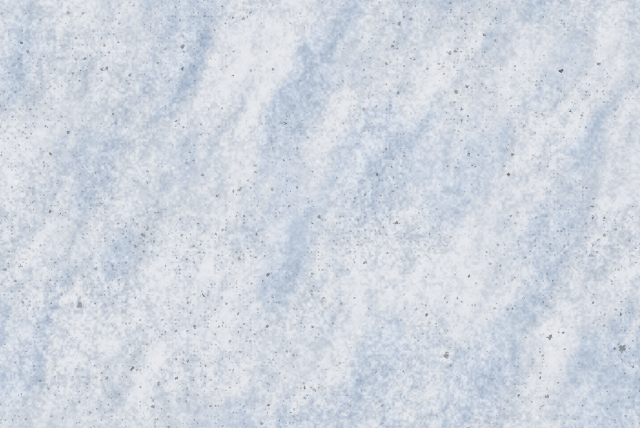
Give the GLSL for this texture, as a Shadertoy shader.

```glsl
#define MEAN_SNOW vec3(0.812, 0.835, 0.868)
#define TONE_STEP vec3(0.056, 0.047, 0.036)
#define SPECK_COLOR vec3(0.36, 0.37, 0.39)
#define LEAN 0.36
#define DRIFT_SCALE vec2(10.0, 4.2)
#define DRIFT_GAIN 3.9
#define RELIEF_GAIN 2.6
#define MOTTLE_GAIN 2.6
#define GRAIN_GAIN 1.7
#define SPECK_DENSITY 0.20

float hash(vec2 p) {
    vec3 q = fract(vec3(p.xyx) * 0.1031);
    q += dot(q, q.yzx + 33.33);
    return fract((q.x + q.y) * q.z);
}

float noise(vec2 p) {
    vec2 cell = floor(p), f = fract(p);
    f = f * f * (3.0 - 2.0 * f);
    return mix(mix(hash(cell), hash(cell + vec2(1, 0)), f.x),
               mix(hash(cell + vec2(0, 1)), hash(cell + vec2(1, 1)), f.x), f.y);
}

// Fractal noise, centred on zero
float fbm(vec2 p) {
    float sum = 0.0, amp = 0.5;
    for (int i = 0; i < 4; i++) {
        sum += amp * (noise(p) - 0.5);
        p = mat2(0.96, 0.28, -0.28, 0.96) * p * 2.03 + 17.3;
        amp *= 0.5;
    }
    return sum;
}

// Wind-packed ridges, long and leaning to the right
float drift(vec2 p) {
    vec2 warp = vec2(fbm(p * 6.0 + 3.0), fbm(p * 6.0 + 41.0));
    p += 0.07 * warp;
    return fbm(vec2(p.x - LEAN * p.y, p.y) * DRIFT_SCALE + 60.0);
}

// Coverage of scattered dirt, at most one ragged speck per cell
float specks(vec2 p, float scale, float chance, float pixel) {
    vec2 ragged = 0.3 * vec2(noise(p * 260.0), noise(p * 260.0 + 90.0));
    vec2 q = p * scale + ragged;
    vec2 cell = floor(q) + scale;
    vec2 center = 0.35 + 0.3 * vec2(hash(cell + 5.0), hash(cell + 71.0));
    float size = hash(cell + 133.0);
    float radius = mix(0.10, 0.30, size * size);
    float edge = 0.8 * pixel * scale;
    float disc = 1.0 - smoothstep(radius - edge, radius + edge, length(fract(q) - center));
    return disc * step(hash(cell + 211.0), chance) * mix(0.35, 1.0, hash(cell + 307.0));
}

void mainImage(out vec4 fragColor, in vec2 fragCoord) {
    float pixel = 1.0 / iResolution.y;
    vec2 p = fragCoord * pixel + 2.0;

    // Broad light and shade
    float ridge = drift(p);
    float slope = ridge - drift(p + vec2(0.022, -0.012));
    float tone = DRIFT_GAIN * ridge + RELIEF_GAIN * slope + 1.2 * fbm(p * 2.6 + 9.0);

    // Crusty lumps and crystals
    float lumps = fbm(p * vec2(44.0, 36.0) + 120.0);
    float crystals = noise(p * 125.0) + noise(p * 235.0 + 31.0) - 1.0;
    float roughness = 0.65 + 0.7 * noise(p * 7.0 + 55.0);
    tone += roughness * (MOTTLE_GAIN * lumps + GRAIN_GAIN * crystals);

    // Compress highlights so lit snow stays soft
    tone = tone > 0.6 ? 0.6 + 1.1 * (1.0 - exp(-(tone - 0.6) / 1.1)) : tone;
    vec3 color = MEAN_SNOW + TONE_STEP * (tone + 0.12);

    // Cool tint in the hollows
    color += vec3(-0.012, 0.0, 0.016) * smoothstep(0.02, -0.16, ridge);

    // Dirt gathered in loose patches
    float patches = smoothstep(0.32, 0.75, noise(p * 9.0 + 77.0) + 0.9 * fbm(p * 22.0));
    float chance = SPECK_DENSITY * (0.15 + patches);
    float dirt = 0.5 * specks(p, 120.0, chance, pixel);
    dirt = max(dirt, 0.65 * specks(p + 3.1, 75.0, 0.35 * chance, pixel));
    dirt = max(dirt, 0.9 * specks(p + 7.7, 42.0, 0.12 * chance, pixel));
    color = mix(color, SPECK_COLOR, dirt);

    // A few bright ice flakes
    float flakes = specks(p + 11.3, 60.0, 0.07, pixel);
    color = mix(color, vec3(0.94, 0.95, 0.96), 0.6 * flakes);

    fragColor = vec4(clamp(color, 0.0, 1.0), 1.0);
}
```
